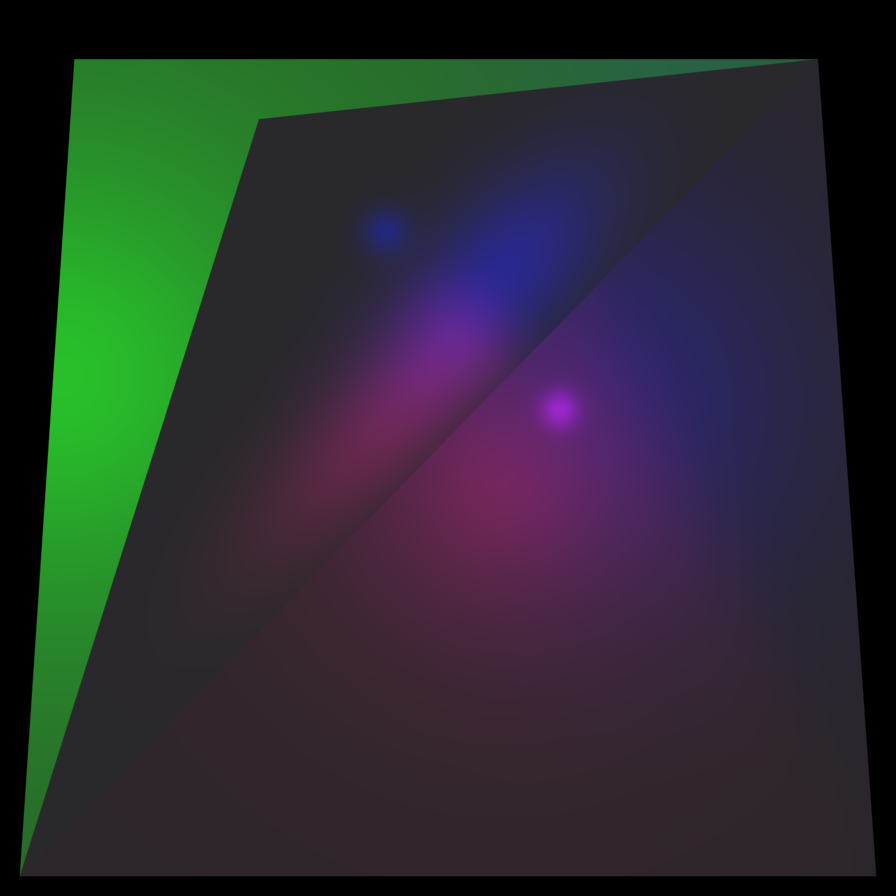
Reproduce this background procedurally as a three.js fragment shader.

```glsl
varying vec2 vUv;

// Signed distance to the line a-b, positive on its right-hand side
float sideOf(vec2 p, vec2 a, vec2 b) {
  vec2 along = normalize(b - a);
  return dot(p - a, vec2(along.y, -along.x));
}

float cover(float d) {
  return smoothstep(-0.001, 0.001, d);
}

// Soft round glow
float bell(vec2 offset, vec2 size) {
  vec2 q = offset / size;
  return exp(-dot(q, q));
}

// Glow with a long tail
float halo(float d, float size) {
  return 1.0 / (1.0 + d * d / (size * size));
}

// Green panel at the back
vec3 backPanel(vec2 p) {
  vec3 color = vec3(0.155, 0.34, 0.165);
  color.g += 0.41 * halo(distance(p, vec2(0.07, 0.58)), 0.27);
  color.b += 0.10 * bell(p - vec2(0.78, 0.92), vec2(0.22));
  return color;
}

// Upper facet: x runs along the fold, y away from it
vec3 upperFacet(vec2 p, vec2 fold) {
  vec3 color = vec3(0.16, 0.155, 0.17);
  float red = bell(fold - vec2(0.70, 0.06), vec2(0.23, 0.07));
  red *= 1.0 - smoothstep(0.76, 0.87, fold.x);
  color += vec3(0.28, 0.0, 0.12) * red;
  color.b += 0.39 * bell(fold - vec2(0.85, 0.085), vec2(0.16, 0.078));
  color += vec3(-0.02, 0.0, 0.28) * bell(p - vec2(0.43, 0.742), vec2(0.026));
  return color;
}

// Lower facet: red and blue light overlap into magenta
vec3 lowerFacet(vec2 p) {
  vec3 color = vec3(0.16, 0.15, 0.17);
  float red = halo(distance(p, vec2(0.56, 0.46)), 0.145);
  red *= 1.0 - smoothstep(0.93, 1.09, p.x + 0.5 * p.y);
  color.r += 0.29 * red;
  color.b += 0.27 * bell(p - vec2(0.655, 0.55), vec2(0.245));
  color += vec3(0.26, 0.0, 0.37) * bell(p - vec2(0.625, 0.543), vec2(0.021));
  return color;
}

void main() {
  vec2 p = vUv;
  vec2 bottomLeft = vec2(0.022, 0.022);
  vec2 bottomRight = vec2(0.978, 0.022);
  vec2 topLeft = vec2(0.083, 0.934);
  vec2 topRight = vec2(0.913, 0.934);
  vec2 peak = vec2(0.289, 0.867);

  // Outer frame and the dark facets inside it
  float frame = min(sideOf(p, bottomLeft, topLeft), sideOf(p, topLeft, topRight));
  frame = min(frame, sideOf(p, topRight, bottomRight));
  frame = min(frame, sideOf(p, bottomRight, bottomLeft));
  float facets = min(sideOf(p, bottomLeft, peak), sideOf(p, peak, topRight));

  // Fold between the two facets
  float below = sideOf(p, bottomLeft, topRight);
  float along = dot(p - bottomLeft, normalize(topRight - bottomLeft));
  vec3 front = mix(upperFacet(p, vec2(along, -below)), lowerFacet(p), cover(below));

  vec3 color = mix(backPanel(p), front, cover(facets));
  gl_FragColor = vec4(color * cover(frame), 1.0);
}
```
